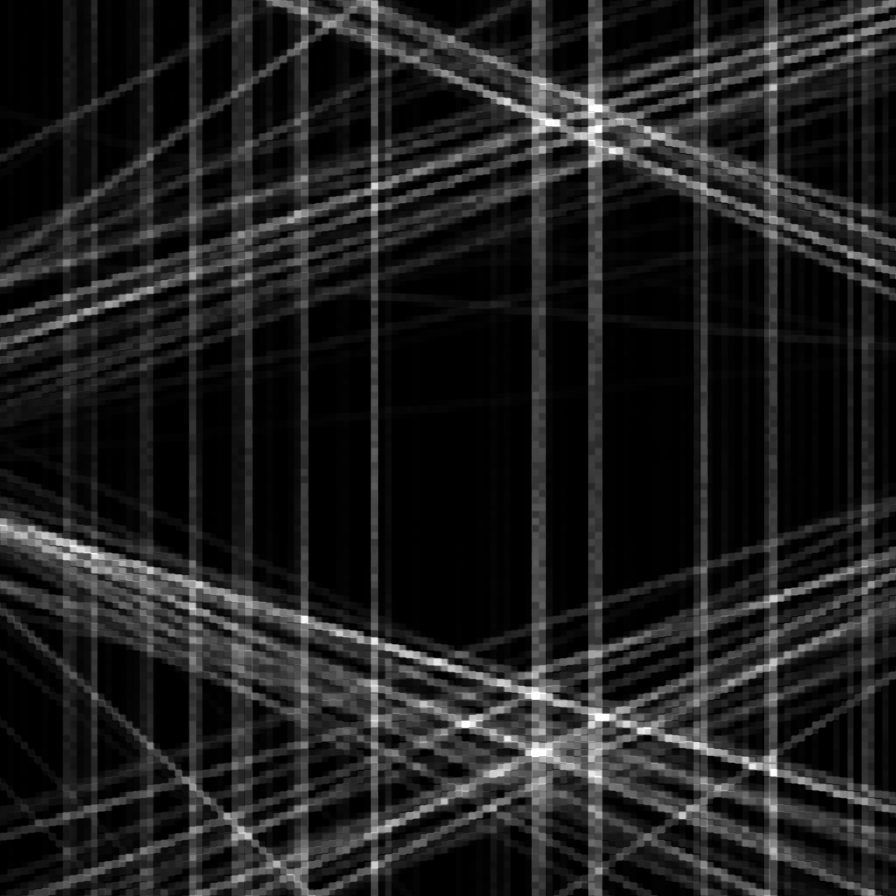
Write a WebGL 2 fragment shader that draws this background.

```glsl
#version 300 es
precision highp float;
// Grey light trails on black: upright rails crossed by fans of slanted strokes.
// Positions snap softly to a coarse grid, so slanted strokes break into steps;
// all strokes add up, which makes the crossings glow.

uniform vec2 u_resolution;
out vec4 fragColor;

const float CELLS = 128.0;

// Upright rails: x, half width in cells, brightness
const vec3 RAILS[10] = vec3[10](
  vec3(0.075, 0.6, 0.13), vec3(0.162, 0.8, 0.11), vec3(0.215, 0.5, 0.13),
  vec3(0.278, 0.6, 0.17), vec3(0.340, 0.6, 0.25), vec3(0.418, 0.5, 0.27),
  vec3(0.601, 1.0, 0.25), vec3(0.665, 1.0, 0.29), vec3(0.787, 0.5, 0.24),
  vec3(0.862, 0.8, 0.27));

// Leading slanted strokes: height at the left edge, slope, brightness
const vec3 BEAMS[14] = vec3[14](
  vec3(0.418, -0.323, 0.58), vec3(1.135, -0.44, 0.36), vec3(1.185, -0.458, 0.36),
  vec3(0.642, 0.355, 0.30), vec3(0.616, 0.36, 0.32), vec3(0.410, -0.42, 0.30),
  vec3(0.320, -0.92, 0.22), vec3(0.065, 0.31, 0.23), vec3(-0.015, 0.40, 0.24),
  vec3(-0.140, 0.50, 0.30), vec3(-0.179, 0.508, 0.28), vec3(-0.412, 0.66, 0.22),
  vec3(0.707, 0.72, 0.15), vec3(0.690, 0.53, 0.13));

float hash(vec2 p) {
  return fract(sin(dot(p, vec2(127.1, 311.7))) * 43758.5453);
}

float noise(vec2 p) {
  vec2 i = floor(p), f = fract(p);
  f = f * f * (3.0 - 2.0 * f);
  return mix(mix(hash(i), hash(i + vec2(1, 0)), f.x),
             mix(hash(i + vec2(0, 1)), hash(i + vec2(1, 1)), f.x), f.y);
}

// Moves a point towards the nearest cell centre, with soft borders
vec2 snapToCells(vec2 uv) {
  vec2 g = uv * CELLS - 0.5;
  return (floor(g) + smoothstep(0.22, 0.78, fract(g)) + 0.5) / CELLS;
}

// Soft stroke profile; distance and half width in canvas units and cells
float stroke(float dist, float halfWidth) {
  return 1.0 - smoothstep(halfWidth - 0.3, halfWidth + 0.4, abs(dist) * CELLS);
}

// Slow change of brightness along a stroke
float fade(float along, float seed) {
  return 0.45 + 0.9 * noise(vec2(along * 7.0, seed));
}

// Fan of faint strokes scattered around an anchor and a mean slope
float fan(vec2 p, vec2 anchor, float slope, float spread, float opening,
          int count, float gain, float seed) {
  float sum = 0.0;
  for (int i = 0; i < count; i++) {
    vec2 id = vec2(float(i), seed);
    float shift = (hash(id) + hash(id + 17.3) - 1.0) * spread;
    float tilt = slope + (hash(id + 31.7) - 0.5) * opening;
    float weight = gain * mix(0.25, 1.0, pow(hash(id + 53.1), 2.0));
    float dist = p.y - anchor.y - shift - tilt * (p.x - anchor.x);
    sum += weight * stroke(dist, 0.6) * fade(p.x, seed + float(i) * 3.0);
  }
  return sum;
}

float rails(vec2 p) {
  float sum = 0.0;
  for (int i = 0; i < 10; i++) {
    vec3 rail = RAILS[i];
    float glow = 0.7 + 0.5 * noise(vec2(p.y * 6.0, float(i) * 5.0));
    sum += rail.z * glow * stroke(p.x - rail.x, rail.y);
  }
  // Faint random columns, weaker in the empty middle
  float column = pow(noise(vec2(p.x * CELLS - 0.5, 9.0)), 4.0);
  float middle = 1.0 - smoothstep(0.12, 0.35, length((p - vec2(0.5, 0.52)) * vec2(0.7, 1.0)));
  return sum + 0.16 * column * fade(p.y, floor(p.x * 40.0)) * (1.0 - 0.75 * middle);
}

float beams(vec2 p) {
  float sum = 0.0;
  for (int i = 0; i < 14; i++) {
    vec3 beam = BEAMS[i];
    float glow = 0.65 + 0.6 * noise(vec2(p.x * 9.0, float(i) * 7.0));
    sum += beam.z * glow * stroke(p.y - beam.x - beam.y * p.x, 0.6);
  }
  return sum;
}

float haze(vec2 p) {
  float sum = fan(p, vec2(0.35, 0.76), 0.36, 0.13, 0.14, 18, 0.17, 1.0);
  sum += fan(p, vec2(0.65, 0.87), -0.44, 0.07, 0.22, 10, 0.16, 2.0);
  sum += fan(p, vec2(0.00, 0.40), -0.44, 0.07, 0.34, 16, 0.17, 3.0);
  sum += fan(p, vec2(0.80, 0.27), 0.42, 0.13, 0.24, 20, 0.17, 4.0);
  sum += fan(p, vec2(0.15, 0.16), -0.95, 0.20, 0.30, 6, 0.12, 5.0);
  sum += fan(p, vec2(0.10, 0.80), 0.58, 0.14, 0.30, 8, 0.12, 6.0);
  sum += fan(p, vec2(0.65, 0.16), -0.40, 0.10, 0.35, 10, 0.13, 7.0);
  return sum + fan(p, vec2(0.60, 0.70), 0.0, 0.16, 0.55, 9, 0.07, 8.0);
}

void main() {
  vec2 p = snapToCells(gl_FragCoord.xy / u_resolution);
  float light = rails(p) + beams(p) + haze(p);
  // Uneven brightness from cell to cell
  light *= 0.75 + 0.5 * noise(p * CELLS - 0.5);
  fragColor = vec4(vec3(clamp(light, 0.0, 1.0)), 1.0);
}
```
